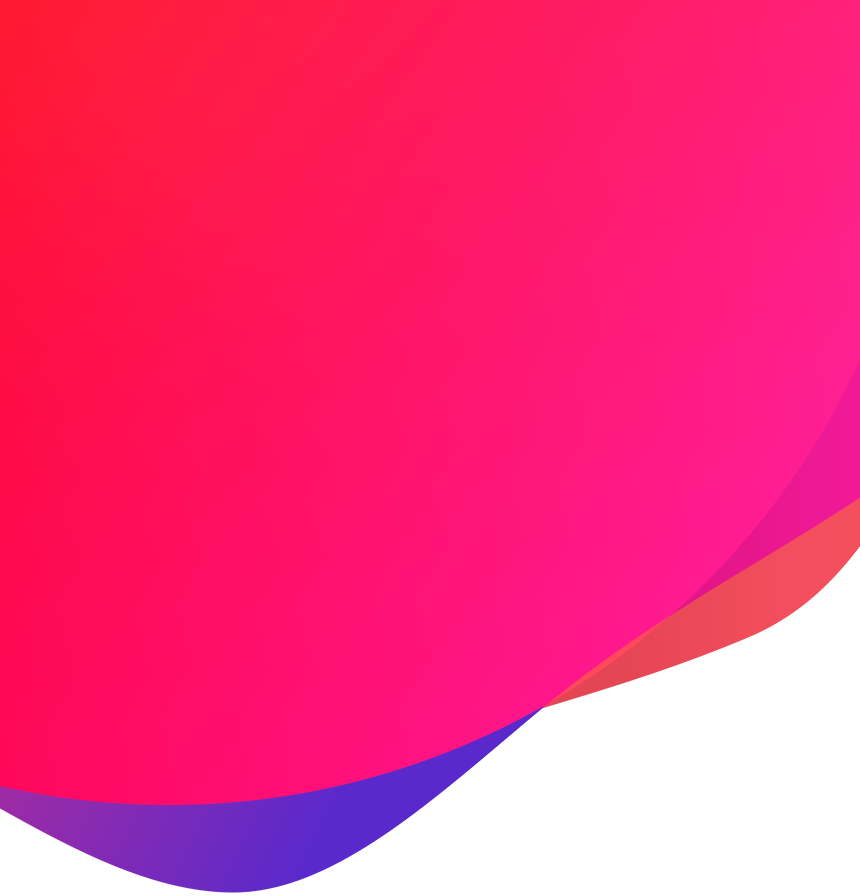
Reproduce this background procedurally as a WebGL 1 fragment shader.

```glsl
precision highp float;
// A large red-to-pink disc hangs from the top left over a violet wave and
// a coral lobe, on white. The disc is a distance function, the wave and
// the lobe are cubic Hermite curves, and each layer has its own gradient.

uniform vec2 u_resolution;

// Lengths are in canvas heights, with the origin at the lower left.
const vec2 DISC_CENTER = vec2(0.1888, 0.9479);
const float DISC_RADIUS = 0.8464;

// Curve knots: x, y, slope.
const vec3 WAVE_LEFT = vec3(0.0, 0.0977, -0.56);
const vec3 WAVE_LOW = vec3(0.2604, 0.0039, 0.0);
const vec3 WAVE_CROSS = vec3(0.6055, 0.2096, 0.83);
const vec3 WAVE_RIGHT = vec3(0.9609, 0.4453, 0.66);
const vec3 LOBE_LEFT = vec3(0.6055, 0.2096, 0.30);
const vec3 LOBE_MIDDLE = vec3(0.8333, 0.2878, 0.42);
const vec3 LOBE_RIGHT = vec3(0.9609, 0.3919, 1.35);

// Disc colours at the canvas corners, and a warm glow near the top left.
const vec3 DISC_TOP_LEFT = vec3(1.0, 0.045, 0.18);
const vec3 DISC_TOP_RIGHT = vec3(1.0, 0.130, 0.48);
const vec3 DISC_LOW_LEFT = vec3(1.0, 0.030, 0.38);
const vec3 DISC_LOW_RIGHT = vec3(1.0, 0.115, 0.70);
const vec3 GLOW = vec3(0.0, 0.055, 0.01);
const vec2 GLOW_CENTER = vec2(0.12, 1.0);
const float GLOW_RADIUS = 0.33;

const vec3 PAPER = vec3(1.0);
const vec3 PLUM = vec3(0.61, 0.17, 0.65);
const vec3 VIOLET = vec3(0.35, 0.16, 0.80);
const vec3 MAGENTA_DARK = vec3(0.89, 0.08, 0.53);
const vec3 MAGENTA = vec3(0.94, 0.10, 0.59);
const vec3 CORAL_DARK = vec3(0.89, 0.27, 0.32);
const vec3 CORAL = vec3(0.96, 0.31, 0.37);
const vec3 CORAL_BRIGHT = vec3(1.0, 0.29, 0.36);

// Height at x of the cubic through two knots.
float hermite(vec3 a, vec3 b, float x) {
  float span = b.x - a.x;
  float t = (x - a.x) / span;
  float s = 1.0 - t;
  return s * s * ((1.0 + 2.0 * t) * a.y + t * span * a.z)
       + t * t * ((3.0 - 2.0 * t) * b.y - s * span * b.z);
}

float waveHeight(float x) {
  if (x < WAVE_LOW.x) return hermite(WAVE_LEFT, WAVE_LOW, x);
  if (x < WAVE_CROSS.x) return hermite(WAVE_LOW, WAVE_CROSS, x);
  return hermite(WAVE_CROSS, WAVE_RIGHT, x);
}

float lobeHeight(float x) {
  if (x < LOBE_MIDDLE.x) return hermite(LOBE_LEFT, LOBE_MIDDLE, x);
  return hermite(LOBE_MIDDLE, LOBE_RIGHT, x);
}

// Soft coverage, one pixel wide, of the side where d is positive.
float cover(float d) {
  float pixel = 1.0 / u_resolution.y;
  return smoothstep(-0.75 * pixel, 0.75 * pixel, d);
}

vec3 discColor(vec2 p, vec2 uv) {
  vec3 top = mix(DISC_TOP_LEFT, DISC_TOP_RIGHT, uv.x);
  vec3 low = mix(DISC_LOW_LEFT, DISC_LOW_RIGHT, uv.x);
  vec2 toGlow = (p - GLOW_CENTER) / GLOW_RADIUS;
  return mix(low, top, uv.y) + GLOW * exp(-dot(toGlow, toGlow));
}

vec3 waveColor(vec2 p, float rightSide) {
  float leftMix = clamp((p.x + 0.5 * (0.1 - p.y)) / 0.38, 0.0, 1.0);
  float rightMix = smoothstep(0.75, 0.96, p.x);
  return mix(mix(PLUM, VIOLET, leftMix),
             mix(MAGENTA_DARK, MAGENTA, rightMix), rightSide);
}

void main() {
  vec2 uv = gl_FragCoord.xy / u_resolution;
  vec2 p = gl_FragCoord.xy / u_resolution.y;

  float rightSide = step(WAVE_CROSS.x, p.x);
  float wave = cover(p.y - waveHeight(p.x));
  float lobe = cover(p.y - lobeHeight(p.x)) * rightSide;
  float disc = cover(DISC_RADIUS - length(p - DISC_CENTER));

  // Layers from back to front.
  vec3 coral = mix(CORAL_DARK, CORAL, smoothstep(0.62, 0.95, p.x));
  vec3 color = mix(PAPER, coral, lobe);
  color = mix(color, waveColor(p, rightSide), wave);
  color = mix(color, discColor(p, uv), disc);

  // The lobe brightens where it overlaps the disc below the wave.
  color = mix(color, CORAL_BRIGHT, disc * lobe * (1.0 - wave));

  gl_FragColor = vec4(color, 1.0);
}
```
